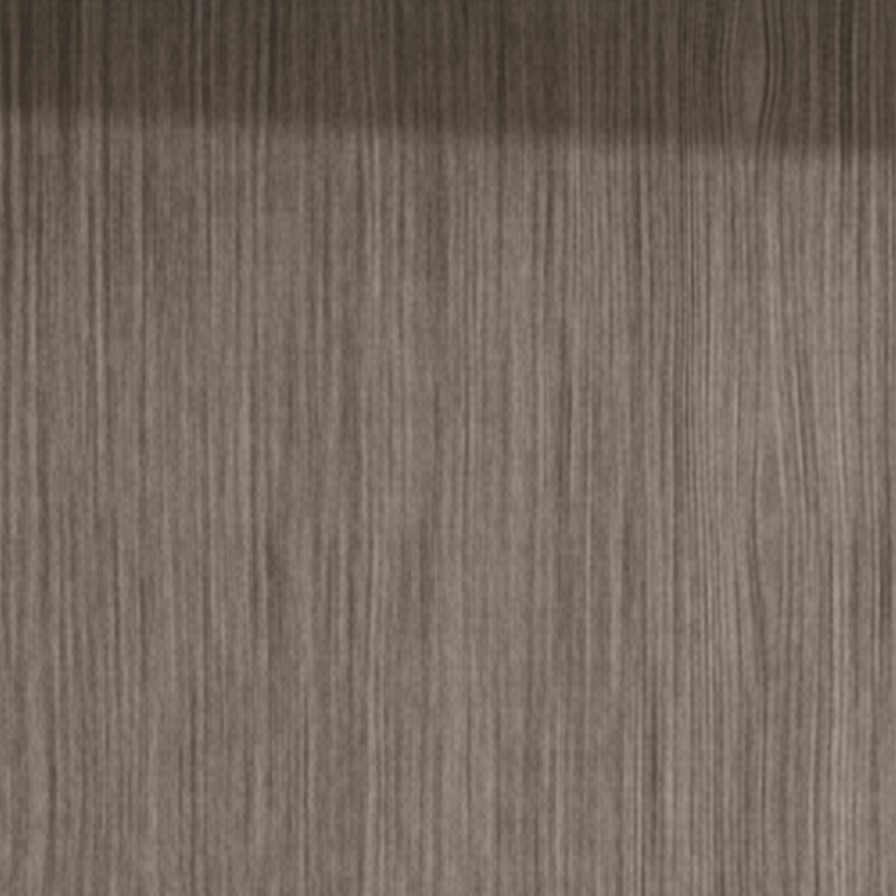
Write a WebGL 1 fragment shader that draws this texture.

```glsl
precision highp float;
// Grey-brown wood veneer with upright grain under a soft, slanted shadow.
// Wavering, evenly spaced ridges and stretched noise form the fibres; a warp
// opens spindle-shaped figures, then slow lighting and the shadow go on top.
uniform vec2 u_resolution;

const float TAU = 6.2831853;
const vec3 DARK_WOOD = vec3(0.318, 0.278, 0.241);
const vec3 LIGHT_WOOD = vec3(0.630, 0.588, 0.548);
const vec3 SHADOW_TINT = vec3(0.765, 0.745, 0.730);

float hash(vec2 cell) {
  return fract(sin(dot(cell, vec2(127.1, 311.7))) * 43758.5453);
}

// Smooth value noise, 0 to 1
float noise(vec2 p) {
  vec2 cell = floor(p);
  vec2 f = fract(p);
  f = f * f * (3.0 - 2.0 * f);
  float low = mix(hash(cell), hash(cell + vec2(1.0, 0.0)), f.x);
  float high = mix(hash(cell + vec2(0.0, 1.0)), hash(cell + 1.0), f.x);
  return mix(low, high, f.y);
}

// Noise centred on zero, with its own frequency across and along the grain
float fibre(vec2 p, float across, float along, float seed) {
  return noise(p * vec2(across, along) + seed) - 0.5;
}

// Nearly regular ridges whose spacing and strength wander
float ridges(vec2 p, float count, float seed) {
  float phase = count * p.x + 2.2 * fibre(p, count * 0.35, 1.6, seed);
  float strength = noise(p * vec2(count * 0.45, 3.0) + seed + 9.4);
  return cos(TAU * phase) * mix(0.25, 1.0, strength);
}

// Sideways push that parts the fibres around a tall spindle
float spindle(vec2 p, vec2 centre, float height, float strength) {
  vec2 d = p - centre;
  float side = d.x / sqrt(d.x * d.x + 0.00007);
  float falloff = exp(-d.y * d.y / (height * height) - d.x * d.x / 0.003);
  return -strength * side * falloff;
}

// Bend the grain lines slowly along their length
vec2 bendGrain(vec2 p) {
  float bend = 0.014 * fibre(p, 5.0, 1.8, 3.7);
  bend += 0.004 * fibre(p, 16.0, 7.0, 21.3);
  bend += spindle(p, vec2(0.86, 0.42), 0.13, 0.012);
  bend += spindle(p, vec2(0.84, 0.92), 0.07, 0.011);
  return vec2(p.x + bend, p.y);
}

// Layered fibres, finer towards the right
float grain(vec2 p, float fineness) {
  float tone = 0.04 * fibre(p, 31.0, 1.5, 7.1);
  tone += 0.14 * mix(ridges(p, 58.0, 15.9), ridges(p, 96.0, 42.7), fineness);
  tone += 0.15 * fibre(p, 120.0, 2.8, 29.5);
  tone += mix(0.30, 0.40, fineness) * fibre(p, 205.0, 5.0, 33.4);
  tone += 0.20 * fibre(p, 235.0, 42.0, 88.6);
  float pore = noise(p * vec2(150.0, 5.0) + 51.2);
  return tone - 0.15 * smoothstep(0.62, 0.92, pore);
}

// Slow fall of light: brightest right of centre, dimmer at left and top
float lighting(vec2 p) {
  float light = 0.10 * smoothstep(0.0, 0.55, p.x) - 0.06;
  light += 0.05 * smoothstep(0.6, 1.0, p.x);
  light -= 0.24 * smoothstep(0.52, 0.94, p.y);
  return light;
}

// Shadow amount above a slanted, blurred edge
float shadowMask(vec2 p) {
  float edge = 0.872 - 0.050 * p.x;
  return smoothstep(-0.022, 0.026, p.y - edge);
}

void main() {
  vec2 p = gl_FragCoord.xy / u_resolution;
  float fineness = smoothstep(0.56, 0.70, p.x);

  float tone = 0.555 + lighting(p) + grain(bendGrain(p), fineness);
  // Small surface fleck, slightly longer along the grain
  tone += 0.20 * fibre(p, 250.0, 170.0, 64.8);
  vec3 color = mix(DARK_WOOD, LIGHT_WOOD, clamp(tone, 0.0, 1.0));

  // Shadow deepens towards the top
  float depth = 1.0 - 0.06 * smoothstep(0.88, 1.0, p.y);
  color *= mix(vec3(1.0), SHADOW_TINT * depth, shadowMask(p));
  gl_FragColor = vec4(color, 1.0);
}
```
